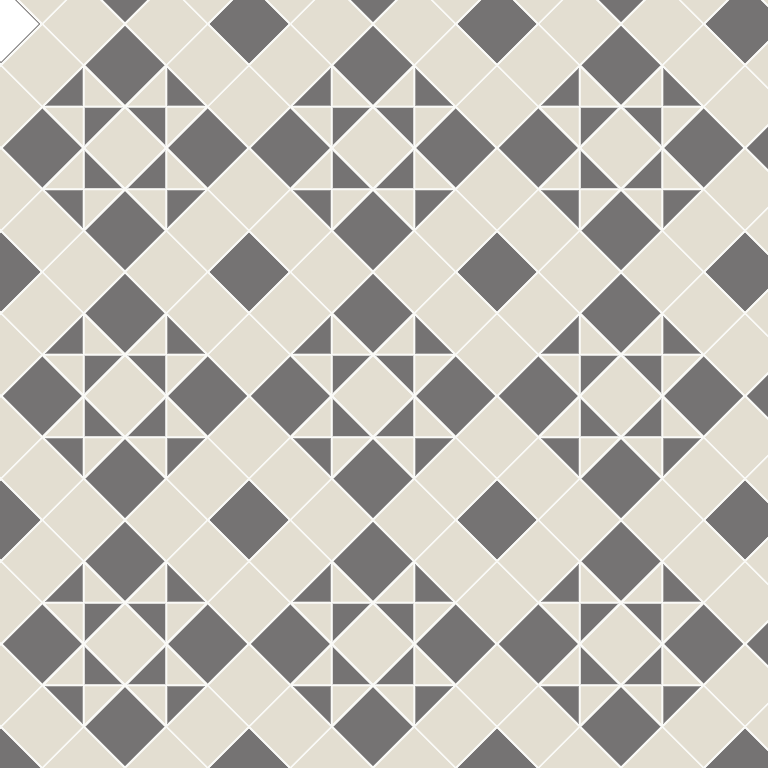
Reproduce this pattern procedurally as a Shadertoy shader.

```glsl
// Victorian floor of diagonal tiles with eight-pointed stars in grey and cream.

const vec3 CREAM = vec3(0.89, 0.87, 0.82);
const vec3 GREY = vec3(0.46, 0.45, 0.45);
const vec3 GROUT = vec3(0.98, 0.98, 0.97);

void mainImage(out vec4 fragColor, in vec2 fragCoord)
{
    // One unit is half a tile diagonal; a star repeats every six units
    float pixel = 18.58 / iResolution.y;
    vec2 p = (fragCoord / iResolution.y - vec2(0.4857, 0.4844)) * 18.58;

    // Diagonal lattice: tile centre and distance to the tile's edge
    vec2 diagonal = vec2(p.x + p.y, p.x - p.y);
    vec2 id = floor(diagonal * 0.5 + 0.5);
    vec2 local = abs(diagonal - 2.0 * id);
    float edge = (1.0 - max(local.x, local.y)) * 0.7071;
    vec2 centre = vec2(id.x + id.y, id.x - id.y);

    // Tile kind from its folded place around the star
    vec2 place = abs(mod(centre + 3.0, 6.0) - 3.0);
    float ring = place.x + place.y;
    bool plain = abs(ring - 4.0) < 0.5;
    bool split = max(place.x, place.y) < 1.5 && ring > 1.5;
    bool dark = ring > 5.5 || (ring < 2.5 && max(place.x, place.y) > 1.5);

    // Thinner joints between plain tiles
    float gap = edge - (plain ? 0.021 : 0.031);

    // Star points: tiles quartered into alternating triangles
    if (split) {
        vec2 cut = abs(mod(p + 3.0, 6.0) - 3.0) - 1.0;
        dark = cut.x * cut.y > 0.0;
        gap = min(gap, min(abs(cut.x), abs(cut.y)) - 0.025);
    }

    vec3 tile = dark ? GREY : CREAM;

    // One missing tile in the upper left, with a fine dark rim
    if (distance(centre, vec2(-9.0, 9.0)) < 0.5) {
        float rim = 1.0 - smoothstep(0.0, pixel, abs(gap - 0.015));
        tile = mix(vec3(1.0), GREY, rim);
    }

    float cover = smoothstep(-0.5 * pixel, 0.5 * pixel, gap);
    fragColor = vec4(mix(GROUT, tile, cover), 1.0);
}
```
